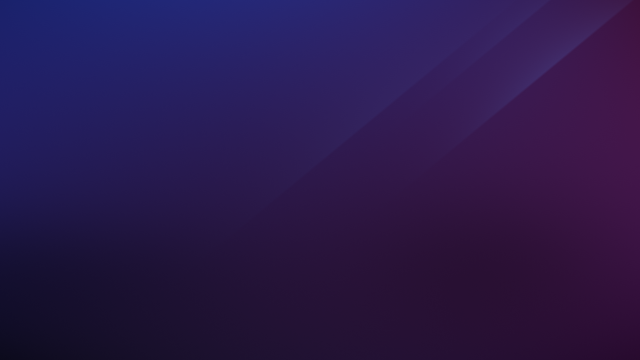
Reproduce this background procedurally as a Shadertoy shader.

```glsl
// Dark blue to plum gradient crossed by three soft diagonal light streaks.

#define STREAK_SLOPE 0.825
#define STREAK_TINT vec3(0.02, 0.08, 0.11)
#define LEFT_SHADE 0.20
#define RIGHT_SHADE 0.17
#define GRAIN 0.003

float hash(vec2 p) {
    return fract(sin(dot(p, vec2(127.1, 311.7))) * 43758.5453);
}

// Smooth curve through three colours placed at 0, 0.5 and 1
vec3 blend3(vec3 a, vec3 b, vec3 c, float x) {
    return a * (1.0 - x) * (1.0 - 2.0 * x)
         + b * 4.0 * x * (1.0 - x)
         + c * x * (2.0 * x - 1.0);
}

// Soft round falloff
float pool(vec2 uv, vec2 center, vec2 size) {
    vec2 q = (uv - center) / size;
    return exp(-dot(q, q));
}

vec3 backdrop(vec2 uv) {
    vec3 bottom = blend3(vec3(0.045, 0.04, 0.11), vec3(0.13, 0.07, 0.20),
                         vec3(0.155, 0.04, 0.18), uv.x);
    vec3 middle = blend3(vec3(0.125, 0.105, 0.34), vec3(0.18, 0.095, 0.29),
                         vec3(0.26, 0.085, 0.29), uv.x);
    vec3 top = blend3(vec3(0.10, 0.13, 0.42), vec3(0.16, 0.15, 0.45),
                      vec3(0.235, 0.065, 0.23), uv.x);
    vec3 color = blend3(bottom, middle, top, uv.y);
    color *= 1.0 - LEFT_SHADE * pool(uv, vec2(0.0, 0.24), vec2(0.35, 0.16));
    color *= 1.0 - RIGHT_SHADE * pool(uv, vec2(0.76, 0.27), vec2(0.2, 0.2));
    return color;
}

// Light with a crisp lower-right edge; topX is where the edge meets the top.
// The light peaks at a distance along the edge and fades over reach.
float streak(vec2 p, float topX, float width, float peak, float reach) {
    vec2 along = -normalize(vec2(1.0, STREAK_SLOPE));
    vec2 across = vec2(-along.y, along.x);
    vec2 q = p - vec2(topX, 1.0);
    float d = dot(q, across);
    float t = (dot(q, along) - peak) / reach;
    float soft = 1.5 / iResolution.y;
    float lit = 1.0 - smoothstep(-soft, soft, d);
    return lit * exp(min(d, 0.0) / width - t * t);
}

void mainImage(out vec4 fragColor, in vec2 fragCoord) {
    vec2 uv = fragCoord / iResolution.xy;
    vec2 p = fragCoord / iResolution.y;

    vec3 color = backdrop(uv);

    // Long faint streak, short thin streak, bright streak
    float light = 0.36 * streak(p, 1.435, 0.13, 0.50, 0.36)
                + 0.40 * streak(p, 1.528, 0.06, 0.08, 0.26)
                + 0.95 * streak(p, 1.759, 0.08, 0.27, 0.30);
    color += STREAK_TINT * light;

    // Fine grain hides banding
    color += GRAIN * (hash(fragCoord) - 0.5);
    fragColor = vec4(clamp(color, 0.0, 1.0), 1.0);
}
```
